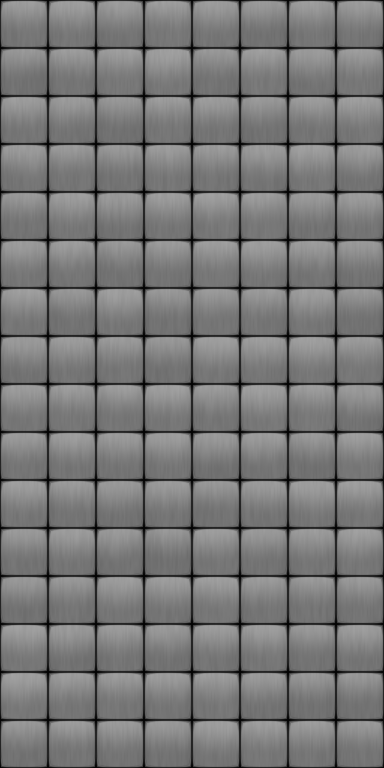
A Shadertoy shader for this pattern:

```glsl
// Grid of brushed grey metal cushions with bulging sides and dark star-shaped gaps.

const vec2 GRID = vec2(8.0, 16.0);

float hash(vec2 p) {
    vec3 q = fract(vec3(p.xyx) * 0.1031);
    q += dot(q, q.yzx + 33.33);
    return fract((q.x + q.y) * q.z);
}

// Value noise on a lattice that wraps after the given period
float wrappedNoise(vec2 p, vec2 period) {
    vec2 cell = floor(p);
    vec2 f = fract(p);
    f = f * f * (3.0 - 2.0 * f);
    vec2 a = mod(cell, period);
    vec2 b = mod(cell + 1.0, period);
    return mix(mix(hash(a), hash(vec2(b.x, a.y)), f.x),
               mix(hash(vec2(a.x, b.y)), hash(b), f.x), f.y);
}

// Fine vertical brush marks, from -0.5 to 0.5
float brushing(vec2 uv) {
    vec2 fine = vec2(256.0, 64.0);
    vec2 broad = vec2(96.0, 32.0);
    return 0.6 * wrappedNoise(uv * fine, fine)
         + 0.4 * wrappedNoise(uv * broad, broad) - 0.5;
}

// Metal brightness: lit from above, with the highlight bending over the dome
float cushionShade(vec2 p, vec2 id) {
    float tilt = hash(id + 17.0) - 0.5;
    float lean = hash(id + 53.0) - 0.5;
    float height = p.y + 0.25 * tilt - 0.12 * p.x * p.x + 0.10 * lean * p.x;
    float shade = 0.455 + 0.155 * smoothstep(-0.55, 1.0, height);
    shade += 0.025 * (hash(id + 91.0) - 0.5);
    return shade - 0.035 * pow(abs(p.x), 6.0);
}

void mainImage(out vec4 fragColor, in vec2 fragCoord) {
    vec2 uv = fragCoord / iResolution.xy;
    vec2 grid = uv * GRID;
    vec2 id = mod(floor(grid), GRID);
    vec2 p = fract(grid) * 2.0 - 1.0;
    vec2 a = abs(p);
    float pixel = 2.0 * GRID.y / iResolution.y;

    // Distance past the bowed sides, and distance in from the cell border
    vec2 bowed = a - 1.0 + 0.145 * a.yx * a.yx;
    float outside = max(bowed.x, bowed.y);
    float border = 1.0 - max(a.x, a.y);

    float metal = cushionShade(p, id) + 0.045 * brushing(uv);
    metal *= 1.0 - 0.12 * smoothstep(-0.07, 0.0, outside);

    // Gap fades to black toward the corners and the thin seams
    float gap = 0.40 * (1.0 - smoothstep(0.0, 0.14, outside)) + 0.02;
    float cover = smoothstep(-0.5 * pixel, 0.5 * pixel, outside + 0.01);
    float shade = mix(metal, gap, cover);
    shade *= mix(0.2, 1.0, smoothstep(0.0, 0.055 + 0.5 * pixel, border));

    fragColor = vec4(vec3(shade), 1.0);
}
```
